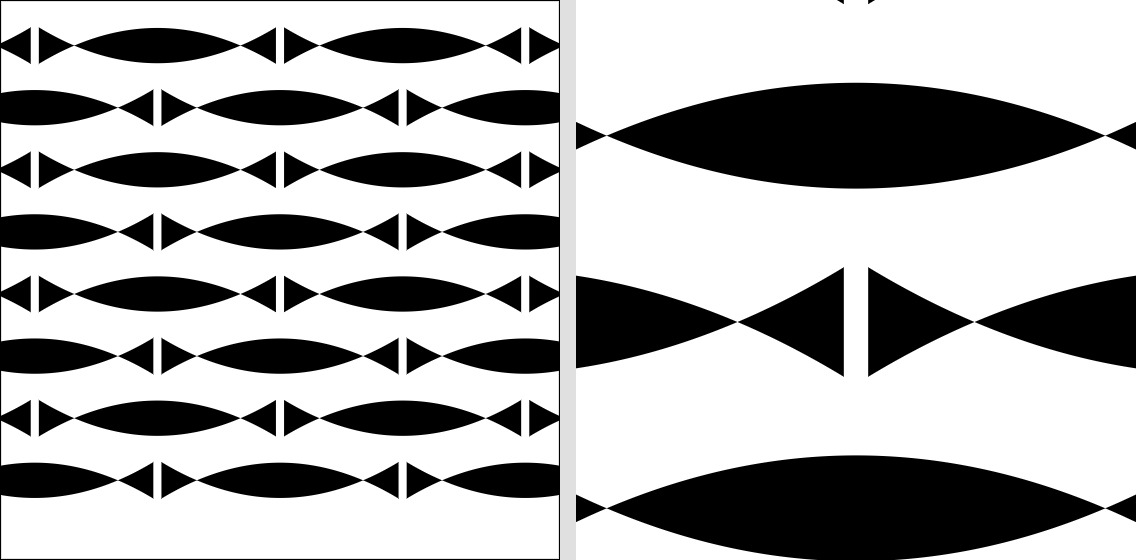
Left, the full canvas; right, a detail of the centre.
Write a Shadertoy shader that draws this pattern.

```glsl
const vec3 PAPER = vec3(1.0);
const vec3 INK = vec3(0.0);

const float FISH_PERIOD = 0.4379;
const float ROW_PITCH = 0.1109;
const float FIRST_ROW_Y = 0.1423;
const float ROW_COUNT = 8.0;
const float BORDER_WIDTH = 0.002;

// Antialiased coverage of a signed distance
float coverage(float dist, float pixel) {
    return clamp(0.5 - dist / pixel, 0.0, 1.0);
}

// Area between two mirrored parabolas that cross at the tail joints
float fishDistance(vec2 p, float halfHeight, float jointX, float tailX) {
    float t = p.x / jointX;
    float profile = halfHeight * (1.0 - t * t);
    float slope = 2.0 * halfHeight * t / jointX;
    float body = (abs(p.y) - abs(profile)) / sqrt(1.0 + slope * slope);
    return max(body, abs(p.x) - tailX);
}

// Fold the canvas into one cell, shifting every other row by half a period
vec2 staggeredCell(vec2 p, float period, float pitch, float firstY, float rows) {
    float row = clamp(round((p.y - firstY) / pitch), 0.0, rows - 1.0);
    float x = p.x - 0.5 + 0.5 * period * mod(row, 2.0);
    return vec2(x - period * round(x / period), p.y - firstY - row * pitch);
}

float borderDistance(vec2 p, float width) {
    vec2 inset = min(p, 1.0 - p);
    return min(inset.x, inset.y) - width;
}

void mainImage(out vec4 fragColor, in vec2 fragCoord) {
    vec2 p = fragCoord / iResolution.xy;
    float pixel = 1.0 / min(iResolution.x, iResolution.y);

    vec2 cell = staggeredCell(p, FISH_PERIOD, ROW_PITCH, FIRST_ROW_Y, ROW_COUNT);
    float fish = fishDistance(cell, 0.0315, 0.1484, 0.2117);
    float border = borderDistance(p, BORDER_WIDTH);

    float ink = coverage(min(fish, border), pixel);
    fragColor = vec4(mix(PAPER, INK, ink), 1.0);
}
```
